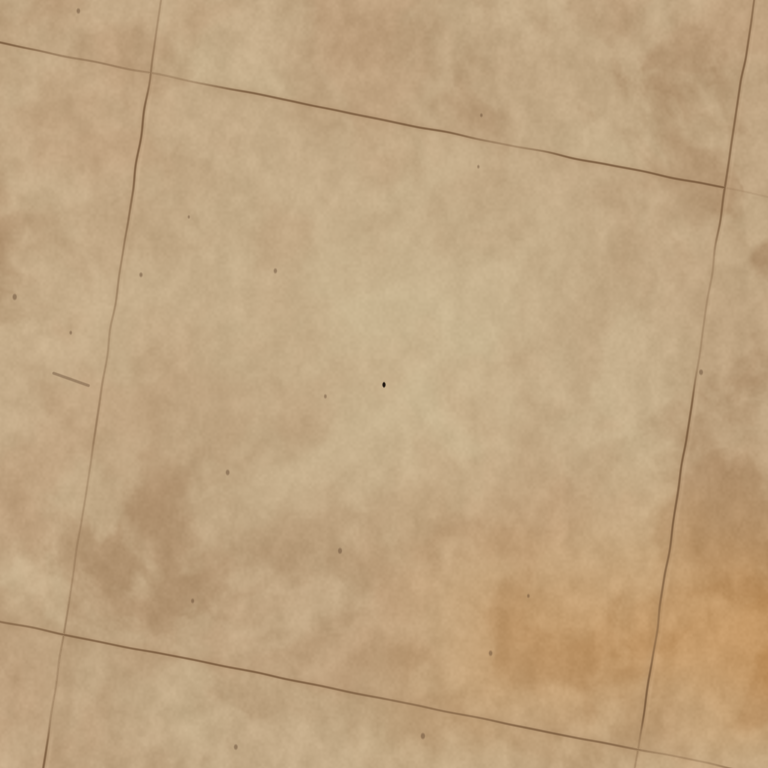
This texture is drawn by a WebGL 1 fragment shader. Its source:

```glsl
precision highp float;
// Weathered beige stone floor: large square tiles on a slightly tilted lattice,
// with thin uneven brown seams. Layered noise gives the clouding and the grain,
// soft elliptical stains give the pale centre and the ochre lower right.
uniform vec2 u_resolution;

const vec2 ORIGIN = vec2(0.083, 0.174);     // a lattice corner
const vec2 AXIS_U = vec2(0.748, -0.150);    // one tile across
const vec2 AXIS_V = vec2(0.113, 0.731);     // one tile up
const float SEAM_HALF_WIDTH = 0.0013;
const float SEAM_WOBBLE = 0.0022;
const float TILE_VARIATION = 0.025;
const float GRAIN = 0.055;

const vec3 STONE = vec3(0.765, 0.665, 0.530);
const vec3 PALE = vec3(0.790, 0.710, 0.570);
const vec3 BROWN = vec3(0.665, 0.540, 0.405);
const vec3 ROSE = vec3(0.740, 0.605, 0.470);
const vec3 OCHRE = vec3(0.775, 0.590, 0.385);
const vec3 SEAM = vec3(0.430, 0.310, 0.200);
const vec3 SPECK = vec3(0.360, 0.260, 0.180);

float hash(vec2 p) {
  p = fract(p * vec2(0.1031, 0.1137));
  p += dot(p, p.yx + 33.33);
  return fract((p.x + p.y) * p.x * 17.3);
}

float noise(vec2 p) {
  vec2 i = floor(p), f = fract(p);
  f = f * f * (3.0 - 2.0 * f);
  return mix(mix(hash(i), hash(i + vec2(1.0, 0.0)), f.x),
             mix(hash(i + vec2(0.0, 1.0)), hash(i + 1.0), f.x), f.y);
}

float fbm(vec2 p) {
  float sum = 0.0, amp = 0.5;
  for (int i = 0; i < 5; i++) {
    sum += amp * noise(p + 40.0);
    p = mat2(1.6, 1.2, -1.2, 1.6) * p + 7.3;
    amp *= 0.52;
  }
  return sum;
}

// Soft elliptical stain, 1 at the centre
float stain(vec2 p, vec2 centre, vec2 radius) {
  vec2 d = (p - centre) / radius;
  return exp(-dot(d, d));
}

float segment(vec2 p, vec2 a, vec2 b) {
  vec2 d = b - a;
  return length(p - a - d * clamp(dot(p - a, d) / dot(d, d), 0.0, 1.0));
}

// Sparse dark flecks, at most one per cell
float specks(vec2 p, float cells, float pixel) {
  vec2 cell = floor(p * cells);
  float seed = hash(cell + 71.0);
  vec2 centre = 0.2 + 0.6 * vec2(hash(cell + 13.0), hash(cell + 29.0));
  float d = length((fract(p * cells) - centre) * vec2(1.0, 0.7)) / cells;
  float r = 0.0012 + 0.0016 * hash(cell + 53.0);
  return step(0.90, seed) * (1.0 - smoothstep(r - pixel, r + pixel, d));
}

void main() {
  vec2 p = gl_FragCoord.xy / u_resolution;
  float pixel = 1.0 / min(u_resolution.x, u_resolution.y);

  // Tile coordinates and the distance to the nearest seam in each direction
  float area = AXIS_U.x * AXIS_V.y - AXIS_U.y * AXIS_V.x;
  vec2 q = p - ORIGIN;
  vec2 uv = vec2(AXIS_V.y * q.x - AXIS_V.x * q.y,
                 AXIS_U.x * q.y - AXIS_U.y * q.x) / area;
  vec2 tile = floor(uv);
  vec2 wobble = vec2(noise(p * 28.0 + 5.0), noise(p * 24.0 + 31.0)) - 0.5;
  vec2 scale = area / vec2(length(AXIS_V), length(AXIS_U));
  vec2 offset = (fract(uv + 0.5) - 0.5) * scale + SEAM_WOBBLE * wobble;

  // Clouding: broad patches, blotches and streaky detail
  vec2 warp = vec2(fbm(p * 4.0 + 3.0), fbm(p * 4.0 + 19.0)) - 0.5;
  vec2 w = p + 0.16 * warp;
  float cloud = fbm(w * 4.0 + 11.0 + 5.0 * tile);
  float blotch = fbm(w * 13.0 + 47.0);
  float detail = fbm(p * vec2(55.0, 42.0) + 9.0);

  // Stains placed across the floor
  float pale = stain(w, vec2(0.46, 0.56), vec2(0.36, 0.24));
  float brown = stain(w, vec2(0.23, 0.33), vec2(0.17, 0.16))
              + stain(w, vec2(0.74, 0.88), vec2(0.20, 0.08))
              + stain(w, vec2(0.00, 0.66), vec2(0.07, 0.12))
              + stain(w, vec2(0.97, 0.60), vec2(0.08, 0.35));
  float ochre = 0.65 * stain(w, vec2(0.73, 0.17), vec2(0.19, 0.15))
              + stain(w, vec2(1.02, 0.14), vec2(0.17, 0.15));

  vec3 color = mix(STONE, PALE, clamp(0.75 * pale + 1.6 * (cloud - 0.48), 0.0, 1.0));
  float rose = smoothstep(0.50, 0.72, fbm(w * 6.0 + 83.0)) * (1.0 - 0.6 * pale);
  color = mix(color, ROSE, 0.45 * rose);
  color = mix(color, OCHRE, clamp(ochre, 0.0, 1.0) * 0.85);
  float dirt = smoothstep(0.42, 0.72, blotch) * (0.28 + 0.5 * brown + 0.35 * ochre);
  dirt = dirt * (1.0 - 0.6 * pale) + 0.20 * brown;
  color = mix(color, BROWN * mix(vec3(1.0), vec3(1.06, 0.96, 0.78), ochre),
              clamp(dirt, 0.0, 0.75));
  color += TILE_VARIATION * (hash(tile + 17.0) - 0.5);
  color += GRAIN * (1.0 - 0.4 * pale) * (detail - 0.48) * 1.6;
  color += 0.4 * GRAIN * (noise(p * 260.0) - 0.5);

  // Seams: uneven strength, soft dirt halo, one upper joint fading out
  vec2 seam = 1.0 - smoothstep(SEAM_HALF_WIDTH - pixel, SEAM_HALF_WIDTH + pixel, abs(offset));
  vec2 wear = 0.30 + 0.60 * smoothstep(0.25, 0.75, vec2(noise(p * 11.0 + 61.0), noise(p * 9.0 + 23.0)));
  wear.y *= 1.0 - 0.85 * step(1.0, uv.x) * step(0.5, uv.y);
  vec2 halo = exp(-abs(offset) / 0.005) * wear;
  color = mix(color, BROWN, 0.40 * max(halo.x, halo.y));
  color += 0.03 * exp(-pow((offset.x - 0.005) / 0.002, 2.0)) * wear.x;
  color = mix(color, SEAM, 0.85 * max(seam.x * wear.x, seam.y * wear.y));

  // Flecks, one small central pit and one scratch
  color = mix(color, SPECK, 0.45 * specks(p, 15.0, pixel));
  float pit = length((p - vec2(0.5, 0.499)) * vec2(1.0, 0.6));
  color = mix(color, SPECK * 0.3, 1.0 - smoothstep(0.001, 0.001 + 1.5 * pixel, pit));
  float scratch = segment(p, vec2(0.070, 0.514), vec2(0.115, 0.498));
  color = mix(color, SPECK, 0.4 * (1.0 - smoothstep(0.0005, 0.0005 + 2.0 * pixel, scratch)));

  gl_FragColor = vec4(clamp(color, 0.0, 1.0), 1.0);
}
```
